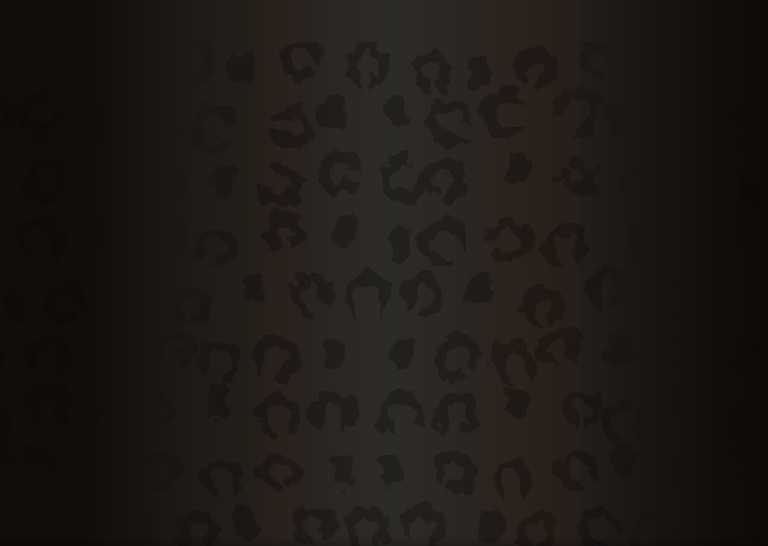
Reproduce this pattern procedurally as a Shadertoy shader.

```glsl
const float AXIS = 0.478;      // mirror line, share of the width
const float CELL = 0.1066;     // rosette spacing, share of the height
const float BASE_ROW = 0.351;  // height of row zero
const float TOP_EDGE = 0.923;  // upper limit of the spots

float hash(vec2 p) {
    vec3 q = fract(vec3(p.xyx) * 0.1031);
    q += dot(q, q.yzx + 33.33);
    return fract((q.x + q.y) * q.z);
}

float noise(vec2 p) {
    vec2 i = floor(p), f = fract(p);
    f = f * f * (3.0 - 2.0 * f);
    float low = mix(hash(i), hash(i + vec2(1, 0)), f.x);
    float high = mix(hash(i + vec2(0, 1)), hash(i + vec2(1, 1)), f.x);
    return mix(low, high, f.y);
}

vec3 blend(vec3 from, vec3 to, float start, float end, float x) {
    return mix(from, to, clamp((x - start) / (end - start), 0.0, 1.0));
}

// Vertical bands of warm and grey cloth
vec3 backdrop(vec2 uv) {
    vec3 dark = vec3(0.066, 0.050, 0.035);
    vec3 brown = vec3(0.115, 0.100, 0.085);
    vec3 rust = vec3(0.158, 0.130, 0.112);
    vec3 grey = vec3(0.177, 0.168, 0.153);
    vec3 ember = vec3(0.160, 0.122, 0.103);
    vec3 shade = vec3(0.125, 0.112, 0.100);
    vec3 c = blend(dark, brown, 0.11, 0.24, uv.x);
    c = blend(c, rust, 0.24, 0.37, uv.x);
    c = blend(c, grey, 0.37, 0.49, uv.x);
    c = blend(c, ember, 0.52, 0.72, uv.x);
    c = blend(c, shade, 0.748, 0.762, uv.x);
    c = blend(c, dark, 0.77, 0.94, uv.x);
    c *= 1.0 - 0.18 * smoothstep(0.95, 1.0, uv.x);
    return c * mix(0.8, 1.0, smoothstep(0.0, 0.02, uv.y));
}

// Broken ring with its opening centred on the given angle
float rosette(vec2 p, float radius, float thickness, float opening, float gap) {
    float ring = abs(length(p) - radius) - thickness;
    vec2 axis = vec2(cos(opening), sin(opening));
    float along = dot(p, axis);
    float across = abs(dot(p, vec2(-axis.y, axis.x)));
    float cut = min(along, gap - across);
    return max(ring, cut);
}

float blot(vec2 p, vec2 size) {
    vec2 d = abs(p) - size + 0.14;
    return length(max(d, 0.0)) + min(max(d.x, d.y), 0.0) - 0.14;
}

// One spot, mirrored about the axis in the lower rows
float spot(vec2 g, vec2 cell) {
    float shift = 1.0 - step(0.5, abs(mod(cell.y, 4.0) - 1.0));
    vec2 center = vec2(cell.x + 0.5 - 0.5 * shift, cell.y);
    float side = sign(center.x);
    float column = floor(abs(center.x));
    float loose = step(2.0, cell.y);
    vec2 seed = vec2(column, cell.y) + 40.0 + loose * side * 13.0;

    vec2 jitter = vec2(hash(seed), hash(seed + 7.3)) - 0.5;
    jitter *= vec2(side, 1.0) * mix(0.18, 0.4, max(loose, step(2.0, column)));
    vec2 p = g - center - jitter;
    p.x *= side < 0.0 ? -1.0 : 1.0;

    float pick = hash(seed + 19.1);
    if (mod(column + 2.0 * cell.y, 4.0) < 0.5)
        return blot(p, vec2(0.21, 0.29) * mix(0.85, 1.05, pick));

    float turn = (hash(seed + 3.7) - 0.5) * mix(1.4, 5.0, loose) * abs(side);
    float gap = mix(0.04, 0.2, pick);
    p.y *= mix(0.9, 1.12, hash(seed + 5.9));
    return rosette(p, mix(0.25, 0.31, pick), 0.1, turn - 1.57, gap);
}

float spots(vec2 g) {
    vec2 ragged = vec2(noise(g * 5.0 + 50.0), noise(g * 5.0 + 90.0)) - 0.5;
    vec2 fine = vec2(noise(g * 13.0 + 120.0), noise(g * 13.0 + 170.0)) - 0.5;
    g += 0.2 * ragged + 0.07 * fine;
    vec2 home = floor(g + vec2(0.0, 0.5));
    float d = 1.0;
    for (int y = -1; y <= 1; y++)
        for (int x = -1; x <= 1; x++)
            d = min(d, spot(g, home + vec2(x, y)));
    return d;
}

// Spots fade toward the sides, then return faintly at the borders
float spotStrength(vec2 uv) {
    float reach = mix(0.39, 0.32, uv.y);
    float body = 1.0 - smoothstep(reach - 0.16, reach, abs(uv.x - 0.53));
    float border = 1.0 - smoothstep(0.11, 0.15, uv.x) + smoothstep(0.94, 0.97, uv.x);
    border *= smoothstep(0.08, 0.2, uv.y) * (1.0 - smoothstep(0.84, 0.88, uv.y));
    return 0.25 * body + 0.12 * border;
}

void mainImage(out vec4 fragColor, in vec2 fragCoord) {
    vec2 uv = fragCoord / iResolution.xy;
    float aspect = iResolution.x / iResolution.y;
    vec2 grid = vec2((uv.x - AXIS) * aspect, uv.y - BASE_ROW) / CELL;
    float pixel = 1.0 / (CELL * iResolution.y);

    float ink = 1.0 - smoothstep(-pixel, pixel, spots(grid));
    ink *= 1.0 - smoothstep(TOP_EDGE - 0.002, TOP_EDGE + 0.002, uv.y);
    vec3 color = backdrop(uv) * (1.0 - ink * spotStrength(uv));
    fragColor = vec4(color, 1.0);
}
```
